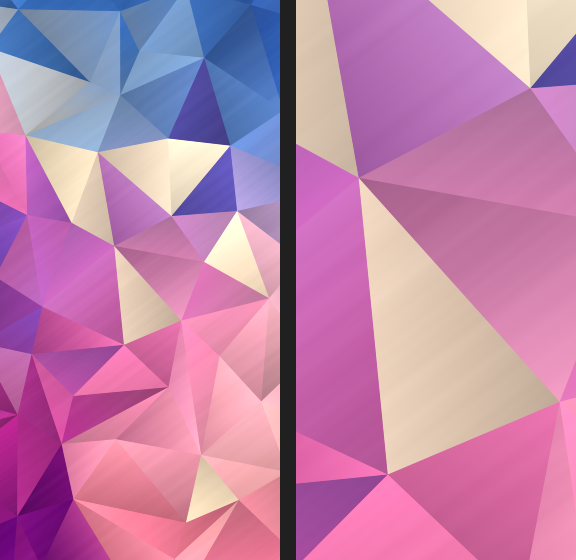
Left: the whole. Right: its middle third, enlarged.
This background is drawn by a Shadertoy shader. Its source:

```glsl
#define CELLS 4.2       // mesh cells across the canvas width
#define JITTER 0.41     // corner displacement, below 0.5 keeps the mesh valid
#define TILT 0.42       // rotation of the mesh
#define SEED 7.0
#define SCATTER 0.17    // how far a facet may borrow its colour from
#define SHADE 0.20      // brightness spread between facets
#define GLOW 0.22       // brightness slope inside a facet
#define STREAK 0.022    // strength of the brushed streaks
#define CREAM vec3(0.99, 0.93, 0.77)
#define INDIGO vec3(0.30, 0.27, 0.66)

// Colour ramps from top to bottom
const vec3 LEFT[7] = vec3[7](
    vec3(0.24, 0.44, 0.72), vec3(0.90, 0.86, 0.80), vec3(0.88, 0.42, 0.68),
    vec3(0.46, 0.27, 0.68), vec3(0.70, 0.23, 0.59), vec3(0.66, 0.14, 0.50),
    vec3(0.38, 0.02, 0.44));
const vec3 MIDDLE[7] = vec3[7](
    vec3(0.19, 0.38, 0.67), vec3(0.46, 0.60, 0.77), vec3(0.62, 0.55, 0.76),
    vec3(0.80, 0.38, 0.67), vec3(0.91, 0.46, 0.65), vec3(0.97, 0.60, 0.70),
    vec3(0.92, 0.46, 0.54));
const vec3 RIGHT[7] = vec3[7](
    vec3(0.18, 0.35, 0.67), vec3(0.34, 0.50, 0.76), vec3(0.68, 0.58, 0.79),
    vec3(0.94, 0.70, 0.77), vec3(0.93, 0.66, 0.71), vec3(1.00, 0.69, 0.69),
    vec3(0.95, 0.48, 0.60));

vec3 hash3(vec3 v) {
    v = fract(v * vec3(0.1031, 0.1030, 0.0973) + 0.137);
    v += dot(v, v.yxz + 33.33);
    return fract((v.xxy + v.yxx) * v.zyx);
}

float noise(float x, float id) {
    float i = floor(x), f = smoothstep(0.0, 1.0, x - i);
    return mix(hash3(vec3(i, id, SEED)).x, hash3(vec3(i + 1.0, id, SEED)).x, f);
}

// Smooth backdrop colour; uv spans 0..1 on both axes
vec3 backdrop(vec2 uv) {
    uv = clamp(uv, 0.0, 1.0);
    float t = (1.0 - uv.y) * 6.0;
    int i = min(int(t), 5);
    float f = smoothstep(0.0, 1.0, t - float(i));
    vec3 l = mix(LEFT[i], LEFT[i + 1], f);
    vec3 m = mix(MIDDLE[i], MIDDLE[i + 1], f);
    vec3 r = mix(RIGHT[i], RIGHT[i + 1], f);
    return mix(mix(l, m, smoothstep(0.12, 0.52, uv.x)), r, smoothstep(0.5, 0.88, uv.x));
}

vec2 corner(vec2 cell) {
    return cell + JITTER * (2.0 * hash3(vec3(cell, SEED)).xy - 1.0);
}

float cross2(vec2 a, vec2 b) { return a.x * b.y - a.y * b.x; }

float area(vec2 a, vec2 b, vec2 c) { return cross2(b - a, c - a); }

// Signed distance to a line, positive on its left
float side(vec2 p, vec2 a, vec2 b) { return cross2(normalize(b - a), p - a); }

float triangle(vec2 p, vec2 a, vec2 b, vec2 c) {
    return min(side(p, a, b), min(side(p, b, c), side(p, c, a)));
}

// Colour of one facet at mesh point q
vec3 facet(vec2 q, vec2 centre, vec3 id, mat2 tilt, float aspect) {
    vec3 rnd = hash3(id + 17.0), pick = hash3(id + 41.0);
    float angle = 6.2832 * rnd.x;
    vec2 dir = vec2(cos(angle), sin(angle));
    float slope = dot(q - centre, dir);
    vec2 scale = vec2(1.0, 1.0 / aspect);
    vec2 home = centre * tilt / CELLS * scale;
    vec2 shift = SCATTER * (2.0 * rnd.yz - 1.0) * vec2(1.0, 0.5);
    vec3 col = backdrop(home + shift + 0.12 * slope * (dir * tilt) * scale);

    // Cream accents below the blue zone, indigo accents in the upper half
    float low = 1.0 - smoothstep(0.74, 0.84, home.y);
    float warm = low * smoothstep(0.1, 0.5, home.x + home.y * 0.6);
    col = mix(col, CREAM, 0.85 * warm * step(pick.x, 0.12));
    float upper = smoothstep(0.44, 0.52, home.y);
    col = mix(col, INDIGO, 0.85 * upper * step(0.85, pick.x));

    col *= 1.0 + SHADE * (pick.y - 0.5) + GLOW * slope;

    // Fine streaks rising to the right
    vec2 p = q * tilt / CELLS;
    float across = dot(p, vec2(-0.6, 0.8));
    float streak = noise(across * 55.0, id.x + 9.0 * id.y) + 0.5 * noise(across * 130.0, id.z);
    return col + STREAK * (streak - 0.75);
}

void mainImage(out vec4 fragColor, in vec2 fragCoord) {
    float aspect = iResolution.y / iResolution.x;
    mat2 tilt = mat2(cos(TILT), sin(TILT), -sin(TILT), cos(TILT));
    vec2 q = tilt * (fragCoord / iResolution.x * CELLS);
    float soft = 0.6 * CELLS / iResolution.x;
    vec4 sum = vec4(0.0);

    for (int y = -1; y <= 1; y++)
    for (int x = -1; x <= 1; x++) {
        vec2 cell = floor(q) + vec2(x, y);
        vec2 a = corner(cell), b = corner(cell + vec2(1, 0));
        vec2 c = corner(cell + vec2(1, 1)), d = corner(cell + vec2(0, 1));
        // Split along the diagonal that leaves both halves well formed
        bool rising = min(area(a, b, c), area(a, c, d)) > min(area(a, b, d), area(b, c, d));
        for (int k = 0; k < 2; k++) {
            vec2 u = k == 0 ? a : (rising ? a : b);
            vec2 v = k == 0 ? b : c;
            vec2 w = k == 0 ? (rising ? c : d) : d;
            float cover = smoothstep(-soft, soft, triangle(q, u, v, w));
            if (cover > 0.0) {
                vec3 col = facet(q, (u + v + w) / 3.0, vec3(cell, float(k) + SEED), tilt, aspect);
                sum += vec4(col, 1.0) * cover;
            }
        }
    }
    fragColor = vec4(clamp(sum.rgb / max(sum.a, 0.001), 0.0, 1.0), 1.0);
}
```
